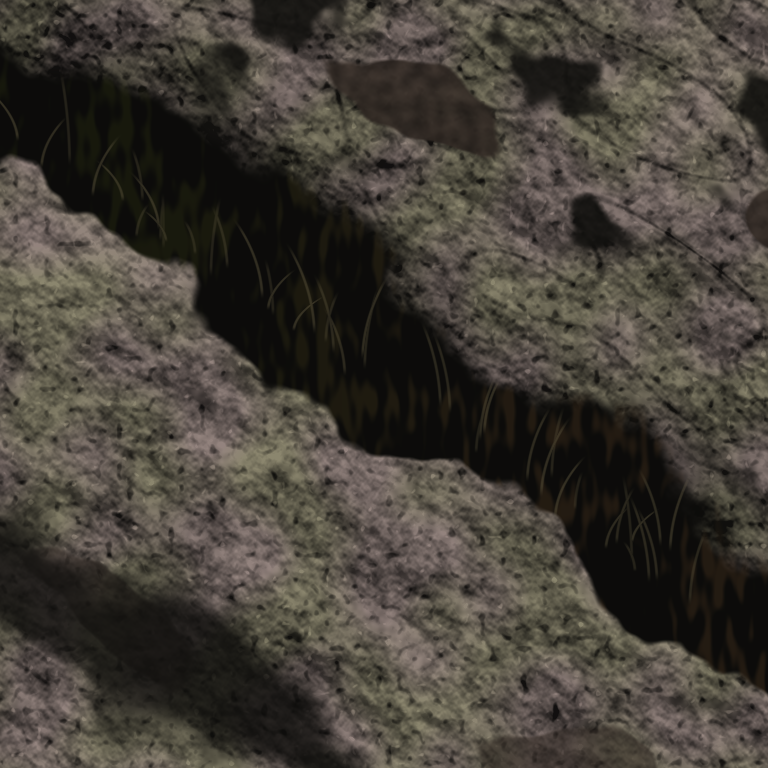
Reproduce this texture procedurally as a WebGL 2 fragment shader.

```glsl
#version 300 es
precision highp float;
uniform vec2 u_resolution;
out vec4 fragColor;

#define ROCK_TINT vec3(1.08, 1.0, 0.89)
#define ROCK_TONE 0.355
#define RELIEF 0.10
#define GRAIN 0.10
#define PIT_DEPTH 0.15
#define CREVICE_POS 0.73
#define CREVICE_HALF 0.074
#define FURROW_POS 0.235
#define FURROW_HALF 0.05
#define SHADOW vec3(0.046, 0.044, 0.038)
#define HOLLOW vec3(0.185, 0.155, 0.135)
#define BLADES 44

const vec2 ALONG = vec2(0.83, -0.558);
const vec2 ACROSS = vec2(0.558, 0.83);

float hash(vec2 cell) {
  return fract(sin(dot(cell, vec2(127.1, 311.7))) * 43758.55);
}

vec2 gradient(vec2 cell) {
  float angle = 6.2832 * hash(cell);
  return vec2(cos(angle), sin(angle));
}

float noise(vec2 p) {
  vec2 i = floor(p), f = p - i;
  vec2 w = f * f * f * (f * (f * 6.0 - 15.0) + 10.0);
  vec2 e = vec2(1, 0);
  return mix(mix(dot(gradient(i), f), dot(gradient(i + e), f - e), w.x),
             mix(dot(gradient(i + e.yx), f - e.yx),
                 dot(gradient(i + 1.0), f - 1.0), w.x), w.y);
}

float fbm(vec2 p) {
  float sum = 0.0, amp = 0.5;
  for (int i = 0; i < 5; i++) {
    sum += amp * noise(p);
    p = mat2(1.6, 1.2, -1.2, 1.6) * p + 7.3;
    amp *= 0.5;
  }
  return sum;
}

// Coordinates along and across the tilted beds
vec2 strata(vec2 p) {
  return vec2(dot(p, ALONG), dot(p, ACROSS));
}

float height(vec2 p) {
  return RELIEF * (fbm(strata(p) * vec2(4.5, 7.0)) + 0.35 * fbm(p * 17.0 + 3.0));
}

// Light coming from above, slightly from the right
float slopeLight(vec2 p) {
  float e = 0.004;
  float h = height(p);
  vec2 slope = vec2(height(p + vec2(e, 0)) - h, height(p + vec2(0, e)) - h) / e;
  return clamp(-dot(slope, vec2(0.35, 0.94)), -1.2, 0.9);
}

// Thin curved grass stalks rooted along the crevice
float grass(vec2 p) {
  float cover = 0.0;
  for (int i = 0; i < BLADES; i++) {
    float id = float(i);
    float place = hash(vec2(id, 1.0)), bend = hash(vec2(id, 2.0)) - 0.5;
    float tall = mix(0.04, 0.13, hash(vec2(id, 3.0)));
    vec2 root = ALONG * mix(-0.5, 0.72, place)
              + ACROSS * (CREVICE_POS - 0.06 + 0.05 * hash(vec2(id, 4.0)));
    vec2 q = p - root;
    float t = q.y / tall;
    float d = abs(q.x - bend * 0.09 * t * t);
    float span = smoothstep(0.0, 0.15, t) * smoothstep(1.0, 0.75, t);
    cover = max(cover, span * smoothstep(0.003, 0.0005, d) * (0.4 + abs(bend)));
  }
  return cover;
}

void main() {
  vec2 p = gl_FragCoord.xy / u_resolution.y;
  vec2 s = strata(p);

  // Lit rock with broad and fine mottling
  float tone = ROCK_TONE + 0.11 * slopeLight(p) + 0.18 * fbm(p * 5.0 + 11.0);
  tone += GRAIN * (noise(p * 58.0) + 0.7 * noise(p * 115.0 + 5.0));
  tone -= PIT_DEPTH * smoothstep(0.22, 0.5, noise(p * 74.0 + 9.0));
  tone -= 0.6 * PIT_DEPTH * smoothstep(0.2, 0.48, noise(p * 27.0 + 21.0));
  tone += 0.14 * smoothstep(0.38, 0.58, noise(p * 88.0 + 31.0));

  // Winding crevice: offset is negative below it, positive above
  float wander = 0.10 * noise(s * vec2(4.0, 3.0) + 2.0) + 0.035 * noise(p * 13.0)
               + 0.012 * noise(p * 34.0);
  float offset = s.y - CREVICE_POS + wander;
  float halfWidth = CREVICE_HALF + 0.07 * noise(vec2(s.x * 4.0, 7.4));
  float depth = halfWidth - abs(offset);
  float crevice = smoothstep(-0.004, mix(0.008, 0.03, step(0.0, offset)), depth);

  // Bright lower lip, shaded overhang above
  float outside = max(-depth, 0.0);
  if (offset < 0.0) tone += 0.06 * exp(-outside / 0.035);
  else tone -= 0.13 * exp(-outside / 0.06);

  // Broken dark clefts in the upper beds
  float upper = smoothstep(0.78, 0.95, s.y);
  float crack = smoothstep(0.035, 0.0, abs(noise(s * vec2(4.0, 8.0) + 14.0)));
  tone -= 0.13 * crack * mix(0.2, 1.0, upper);
  float cleftField = noise(s * vec2(6.0, 9.0) + 40.0) + 0.25 * noise(p * 24.0);
  float cleft = upper * smoothstep(0.17, 0.34, cleftField);

  vec3 tint = ROCK_TINT + vec3(0.03, -0.01, 0.06) * clamp(4.0 * noise(p * 9.0 + 50.0), -1.0, 1.0);
  vec3 color = clamp(tone, 0.06, 0.52) * tint;

  // Smooth earthy hollows worn into the beds
  float basin = noise(s * vec2(3.0, 6.5) + vec2(5.5, 23.0)) + 0.08 * noise(p * 20.0);
  float earth = smoothstep(0.29, 0.325, basin) * mix(0.65, 1.0, upper);
  color = mix(color, HOLLOW * (1.0 + 0.5 * noise(p * 45.0)), earth * 0.9);
  color = mix(color, SHADOW * 1.5, cleft * 0.9);

  // Soft furrow in the lower bed
  float furrowDepth = FURROW_HALF + 0.06 * noise(vec2(s.x * 5.0, 2.3))
                    - abs(s.y - FURROW_POS + wander);
  float furrow = smoothstep(-0.035, 0.03, furrowDepth);
  color = mix(color, color * 0.2 + SHADOW * 0.9, furrow);

  // Crevice floor with dim growth and dry stalks
  float growth = smoothstep(-0.05, 0.45, noise(p * vec2(70.0, 22.0)) + noise(p * 8.0 + 61.0));
  vec3 plant = mix(vec3(0.12, 0.13, 0.055), vec3(0.20, 0.145, 0.09), smoothstep(0.1, 0.8, p.x));
  vec3 floorColor = mix(SHADOW, plant, 0.6 * growth);
  floorColor = mix(floorColor, vec3(0.34, 0.31, 0.22), 0.6 * grass(p));
  color = mix(color, floorColor, crevice);

  fragColor = vec4(color, 1.0);
}
```
